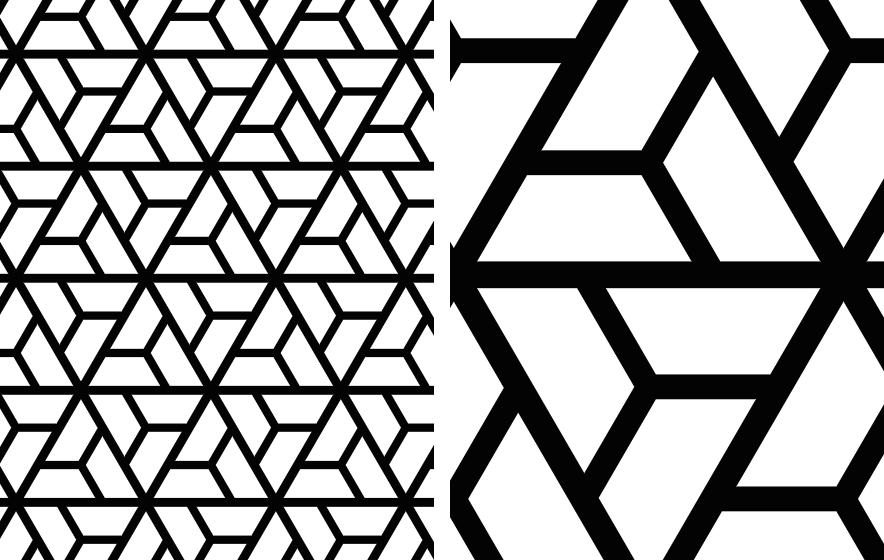
Left, the full canvas; right, a detail of the centre.
Reproduce this pattern procedurally as a Shadertoy shader.

```glsl
// Distance to a ray that leaves the origin at the given angle
float rayDistance(vec2 p, float angle) {
    vec2 dir = vec2(cos(angle), sin(angle));
    return length(p - dir * max(dot(p, dir), 0.0));
}

void mainImage(out vec4 fragColor, in vec2 fragCoord) {
    const float ROW_HEIGHT = 0.866025;  // of a triangle with unit side
    const float THIRD_TURN = 2.094395;

    // Skewed lattice coordinates: one rhombic cell holds two triangles
    vec2 lattice = (fragCoord / iResolution.y - vec2(0.0286, 0.1029)) / vec2(0.232, 0.2001);
    lattice.x -= 0.5 * lattice.y;
    vec2 cell = fract(lattice);

    // The downward triangle is the upward one turned by half a turn
    if (cell.x + cell.y > 1.0) cell = 1.0 - cell;

    // Triangle sides
    float sideDistance = ROW_HEIGHT * min(min(cell.x, cell.y), 1.0 - cell.x - cell.y);
    float stroke = sideDistance - 0.0345;

    // Three arms from the centroid, each parallel to a side
    vec2 fromCentroid = vec2(cell.x + 0.5 * cell.y, ROW_HEIGHT * cell.y)
                      - vec2(0.5, ROW_HEIGHT / 3.0);
    for (int i = 0; i < 3; i++) {
        float angle = THIRD_TURN * (float(i) + 0.5);
        stroke = min(stroke, rayDistance(fromCentroid, angle) - 0.032);
    }

    // Black strokes on white, smoothed over about one pixel
    float pixel = 1.0 / (0.232 * iResolution.y);
    float paper = clamp(0.5 + stroke / pixel, 0.0, 1.0);
    fragColor = vec4(mix(vec3(0.01), vec3(1.0), paper), 1.0);
}
```
